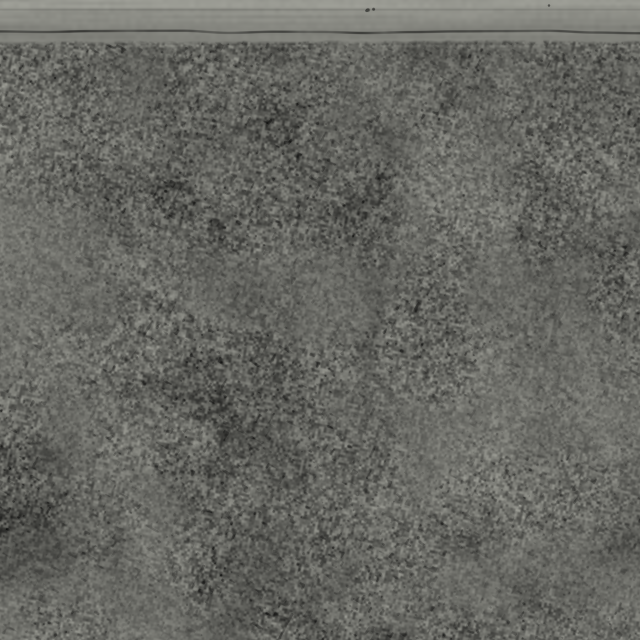
Write a Shadertoy shader that draws this texture.

```glsl
const vec3 STONE_TINT = vec3(1.0, 1.005, 0.955);
const float STONE_LEVEL = 0.408;
const float LEDGE_LEVEL = 0.56;
const float LEDGE_DEPTH = 0.066;
const float SEAM_DEPTH = 0.050;

float hash(vec2 p) {
    vec3 q = fract(p.xyx * 0.1031);
    q += dot(q, q.yzx + 33.33);
    return fract((q.x + q.y) * q.z);
}

float noise(vec2 p) {
    vec2 cell = floor(p), f = fract(p);
    f = f * f * (3.0 - 2.0 * f);
    float low = mix(hash(cell), hash(cell + vec2(1, 0)), f.x);
    float high = mix(hash(cell + vec2(0, 1)), hash(cell + vec2(1, 1)), f.x);
    return mix(low, high, f.y);
}

vec2 turn(vec2 p, float angle) {
    float c = cos(angle), s = sin(angle);
    return vec2(c * p.x - s * p.y, s * p.x + c * p.y);
}

float fbm(vec2 p, int octaves) {
    float sum = 0.0, weight = 0.5, total = 0.0;
    for (int i = 0; i < octaves; i++) {
        sum += weight * noise(p);
        total += weight;
        weight *= 0.55;
        p = turn(p, 0.65) * 2.03 + 17.3;
    }
    return sum / total;
}

// Soft horizontal line: 1 at its centre, 0 outside
float line(float depth, float centre, float halfWidth) {
    return 1.0 - smoothstep(0.3 * halfWidth, 1.7 * halfWidth, abs(depth - centre));
}

// Cloudy stone with fine grain and dark pits
float stone(vec2 p) {
    float clouds = fbm(p * 6.0 + 3.7, 5) - 0.5;
    float stain = smoothstep(0.54, 0.80, fbm(p * 7.0 + 41.0, 4));
    float roughness = mix(0.65, 1.3, smoothstep(0.3, 0.7, fbm(p * 9.0 + 80.0, 3)));

    float fine = noise(turn(p, 0.2) * 245.0) - 0.5;
    float coarse = noise(turn(p, 0.9) * 150.0 + 60.0) - 0.5;
    float pits = smoothstep(0.70, 0.95, noise(turn(p, 0.5) * 165.0 + 120.0));

    float grain = 0.19 * fine + 0.11 * coarse - 0.09 * pits;
    return STONE_LEVEL + 0.20 * clouds - 0.075 * stain + roughness * grain;
}

// Small dark specks scattered along the ledge
float specks(vec2 p, float depth) {
    float sum = 0.0;
    for (int i = 0; i < 4; i++) {
        float id = float(i);
        vec2 centre = vec2(hash(vec2(id, 7.0)), 0.008 + 0.014 * hash(vec2(id, 19.0)));
        float radius = mix(0.0025, 0.005, hash(vec2(id, 31.0)));
        sum += 1.0 - smoothstep(0.3 * radius, radius, length(vec2(p.x, depth) - centre));
    }
    return min(sum, 1.0);
}

// Smooth, streaked ledge with a thin uneven seam
float ledge(vec2 p, float depth) {
    float streaks = noise(vec2(p.x * 7.0, depth * 190.0)) - 0.5;
    float mottle = noise(p * 120.0) - 0.5;
    float level = LEDGE_LEVEL + 0.045 * streaks + 0.025 * mottle;
    level += 0.035 * (1.0 - smoothstep(0.008, 0.016, depth));
    level -= 0.05 * line(depth, 0.015, 0.0015);
    level -= 0.055 * smoothstep(0.020, 0.048, depth);

    float wander = 0.004 * (noise(vec2(p.x * 14.0, 5.0)) - 0.5);
    float strength = mix(0.14, 0.28, noise(vec2(p.x * 25.0, 9.0)));
    level -= strength * line(depth, SEAM_DEPTH + wander, 0.0018);
    return level - 0.27 * specks(p, depth);
}

void mainImage(out vec4 fragColor, in vec2 fragCoord) {
    vec2 p = fragCoord / iResolution.y;
    float depth = 1.0 - p.y;

    // Ragged border between ledge and stone
    float ragged = 0.004 * (noise(vec2(p.x * 60.0, 2.0)) - 0.5);
    float below = smoothstep(-0.004, 0.004, depth - LEDGE_DEPTH - ragged);
    float level = mix(ledge(p, depth), stone(p), below);
    level += 0.03 * line(depth, LEDGE_DEPTH + 0.006, 0.002);

    fragColor = vec4(clamp(level * STONE_TINT, 0.0, 1.0), 1.0);
}
```
